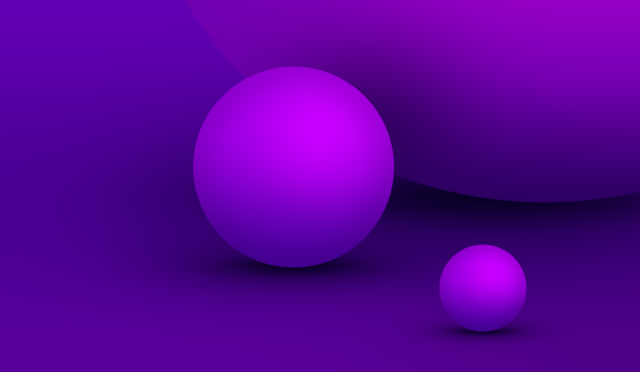
This background is drawn by a WebGL 1 fragment shader. Its source:

```glsl
precision highp float;
// Three matte violet balls on a seamless violet floor: a huge one cut off by the
// top edge, a medium one and a small one. Discs are shaded with vertical ramps
// and a soft highlight; elliptical gaussians give the shadows on the floor.

uniform vec2 u_resolution;

// Balls as (centre x, centre y, radius), in units of the canvas height
#define HUGE_BALL vec3(1.462, 1.594, 1.138)
#define MID_BALL vec3(0.786, 0.551, 0.270)
#define SMALL_BALL vec3(1.295, 0.2254, 0.117)
#define HIGHLIGHT vec2(0.26, 0.38)
#define SHADOW_COLOR vec3(0.015, 0.0, 0.12)
#define BALL_LOW vec3(0.28, 0.0, 0.61)
#define BALL_HIGH vec3(0.57, 0.0, 0.86)
#define BALL_GLOW vec3(0.78, 0.0, 1.0)

// Soft elliptical spot, 1 at its centre
float spot(vec2 p, vec2 centre, vec2 radii) {
  vec2 q = (p - centre) / radii;
  return exp(-dot(q, q));
}

// Antialiased coverage of a disc
float disc(vec2 p, vec3 ball) {
  return clamp(0.5 - (length(p - ball.xy) - ball.z) * u_resolution.y, 0.0, 1.0);
}

// Floor and wall: lighter at the top and bottom, dimmer to the lower right
vec3 backdrop(vec2 p) {
  vec3 color = mix(vec3(0.35, 0.0, 0.61), vec3(0.29, 0.0, 0.58), smoothstep(0.0, 0.42, p.y));
  color = mix(color, vec3(0.38, 0.0, 0.70), smoothstep(0.45, 1.0, p.y));
  float dim = smoothstep(0.5, 1.7, p.x) * (1.0 - smoothstep(0.1, 0.6, p.y));
  return color * (1.0 - 0.12 * dim);
}

// Wide and tight shadow under a ball resting on the floor
float contactShadow(vec2 p, vec3 ball) {
  vec2 foot = ball.xy - vec2(0.0, 0.985 * ball.z);
  float wide = 0.42 * spot(p, foot, ball.z * vec2(1.15, 0.25));
  float tight = 0.85 * spot(p, foot, ball.z * vec2(0.60, 0.09));
  return 1.0 - (1.0 - wide) * (1.0 - tight);
}

// Huge ball: dark underside rising to magenta at the upper right
vec3 hugeBall(vec2 p) {
  vec3 color = mix(vec3(0.16, 0.0, 0.37), vec3(0.42, 0.0, 0.68), smoothstep(0.40, 0.84, p.y));
  float warmth = smoothstep(0.65, 1.08, p.y) * smoothstep(0.3, 1.5, p.x);
  color = mix(color, vec3(0.60, 0.0, 0.78), warmth);
  float occlusion = 0.42 * spot(p, vec2(0.98, 0.69), vec2(0.27, 0.20));
  return mix(color, SHADOW_COLOR, occlusion);
}

// Bright ball: vertical ramp, highlight and a slightly dimmed rim
vec3 brightBall(vec2 p, vec3 ball) {
  vec2 n = (p - ball.xy) / ball.z;
  vec3 color = mix(BALL_LOW, BALL_HIGH, smoothstep(-1.05, 0.45, n.y));
  color = mix(color, BALL_GLOW, spot(n, HIGHLIGHT, vec2(0.72, 0.66)));
  return color * (1.0 - 0.10 * smoothstep(0.6, 1.05, length(n)));
}

void main() {
  vec2 p = (gl_FragCoord.xy - 0.5 * u_resolution) / u_resolution.y + vec2(0.857, 0.5);
  vec3 color = backdrop(p);

  // Shadow of the huge ball, then a faint one left of the medium ball
  color = mix(color, SHADOW_COLOR, 0.42 * spot(p, vec2(1.32, 0.44), vec2(0.68, 0.19)));
  color = mix(color, SHADOW_COLOR, 0.92 * spot(p, vec2(1.33, 0.475), vec2(0.50, 0.075)));
  color = mix(color, SHADOW_COLOR, 0.18 * spot(p, vec2(0.58, 0.47), vec2(0.30, 0.24)));
  color = mix(color, hugeBall(p), disc(p, HUGE_BALL));

  // Balls resting on the floor
  color = mix(color, SHADOW_COLOR, contactShadow(p, MID_BALL));
  color = mix(color, brightBall(p, MID_BALL), disc(p, MID_BALL));
  color = mix(color, SHADOW_COLOR, contactShadow(p, SMALL_BALL));
  color = mix(color, brightBall(p, SMALL_BALL), disc(p, SMALL_BALL));

  gl_FragColor = vec4(color, 1.0);
}
```
